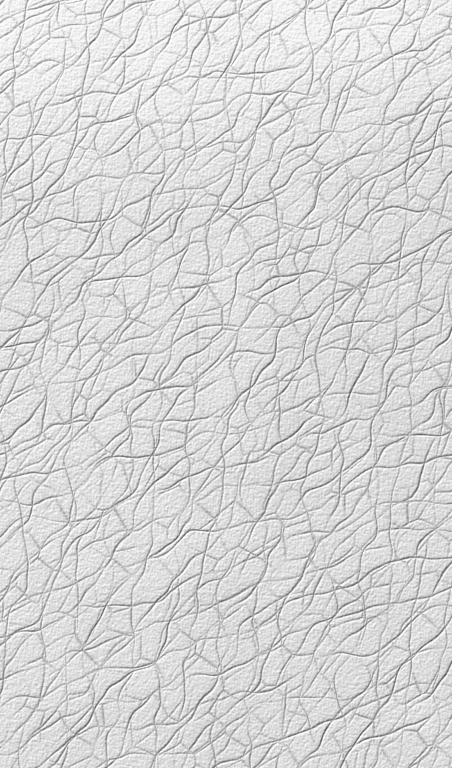
This texture is drawn by a WebGL 1 fragment shader. Its source:

```glsl
precision highp float;
// Pale embossed leather: wandering crease families and stretched cells form a
// height field with fine grain, which is lit from the upper left by comparing
// the height a short step towards and away from the light.
uniform vec2 u_resolution;

vec2 hash2(vec2 p) {
  p = vec2(dot(p, vec2(127.1, 311.7)), dot(p, vec2(269.5, 183.3)));
  return fract(sin(p) * 43758.55);
}

float gradientNoise(vec2 p) {
  vec2 i = floor(p), f = fract(p);
  vec2 u = f * f * f * (f * (f * 6.0 - 15.0) + 10.0);
  vec2 r = vec2(1.0, 0.0);
  float a = dot(hash2(i) * 2.0 - 1.0, f);
  float b = dot(hash2(i + r.xy) * 2.0 - 1.0, f - r.xy);
  float c = dot(hash2(i + r.yx) * 2.0 - 1.0, f - r.yx);
  float d = dot(hash2(i + r.xx) * 2.0 - 1.0, f - r.xx);
  return mix(mix(a, b, u.x), mix(c, d, u.x), u.y);
}

// Sharp groove with a soft shoulder, by distance from its centre
float groove(float d) {
  return 0.82 * exp(-d * d / 0.0000023) + 0.18 * exp(-d / 0.005);
}

// Roughly parallel creases that wander, merge and fade along their length
float creaseFamily(vec2 p, float angle, float density) {
  vec2 dir = vec2(cos(angle), sin(angle));
  float along = dot(p, dir);
  float across = dot(p, vec2(-dir.y, dir.x)) * density;
  float deepest = 0.0;
  for (int k = -1; k <= 1; k++) {
    float id = floor(across) + float(k);
    float wander = 1.2 * gradientNoise(vec2(along * 9.0, id * 5.37 + angle))
                 + 0.25 * gradientNoise(vec2(along * 31.0, id * 3.71 + 9.0));
    float d = abs(across - id - 0.5 - wander) / density;
    float fade = gradientNoise(vec2(along * 15.0, id * 2.73 + 40.0 + angle));
    float depth = 0.3 + 0.7 * smoothstep(-0.3, 0.3, fade);
    deepest = max(deepest, depth * groove(d));
  }
  return deepest;
}

// Borders of irregular cells stretched along the rising diagonal
float cellCreases(vec2 p) {
  vec2 q = mat2(0.72, -0.69, 0.69, 0.72) * p * vec2(21.0, 30.0);
  vec2 cell = floor(q), f = fract(q);
  vec2 nearest = vec2(8.0), second = vec2(9.0);
  for (int y = -1; y <= 1; y++) {
    for (int x = -1; x <= 1; x++) {
      vec2 o = vec2(float(x), float(y));
      vec2 v = o + 0.1 + 0.8 * hash2(cell + o) - f;
      if (dot(v, v) < dot(nearest, nearest)) {
        second = nearest;
        nearest = v;
      } else if (dot(v, v) < dot(second, second)) {
        second = v;
      }
    }
  }
  float border = dot(0.5 * (nearest + second), normalize(second - nearest));
  float depth = 0.15 + 0.85 * smoothstep(-0.35, 0.4, gradientNoise(p * 23.0));
  return depth * groove(border / 26.0);
}

float creaseDepth(vec2 p) {
  p += 0.006 * vec2(gradientNoise(p * 26.0), gradientNoise(p * 26.0 + 51.0));
  float diagonal = creaseFamily(p, 0.9, 25.0);
  float shallow = 0.9 * creaseFamily(p + 3.0, 0.33, 25.0);
  float steep = 0.8 * creaseFamily(p + 7.0, 1.45, 25.0);
  return max(max(diagonal, shallow), max(steep, 0.7 * cellCreases(p)));
}

float grain(vec2 p) {
  return 0.42 * gradientNoise(p * 340.0) + 0.45 * gradientNoise(p * 230.0 + 17.0)
       + 0.35 * gradientNoise(p * 120.0 + 31.0);
}

void main() {
  vec2 p = gl_FragCoord.xy / u_resolution.y;
  vec2 uv = gl_FragCoord.xy / u_resolution;

  // Relief lighting
  vec2 toLight = 0.001 * vec2(-0.55, 0.835);
  float creaseAhead = creaseDepth(p + toLight);
  float creaseBehind = creaseDepth(p - toLight);
  float creaseFacing = creaseAhead - creaseBehind;
  float grainFacing = grain(p - toLight) - grain(p + toLight);
  float occlusion = 0.5 * (creaseAhead + creaseBehind);

  // Broad sheen: brightest along the top, slightly dim at the lower right
  float sheen = 0.884 + 0.065 * smoothstep(0.72, 1.0, uv.y + 0.06 * (0.5 - uv.x));
  sheen -= 0.02 * smoothstep(0.7, 1.4, uv.x + 1.0 - uv.y);
  sheen += 0.025 * gradientNoise(p * 12.0);

  float tone = sheen + 0.39 * creaseFacing + 0.27 * grainFacing - 0.25 * occlusion;
  tone = min(tone, 0.96 + 0.35 * (tone - 0.96));
  gl_FragColor = vec4(clamp(vec3(tone, tone, tone + 0.004), 0.0, 1.0), 1.0);
}
```
